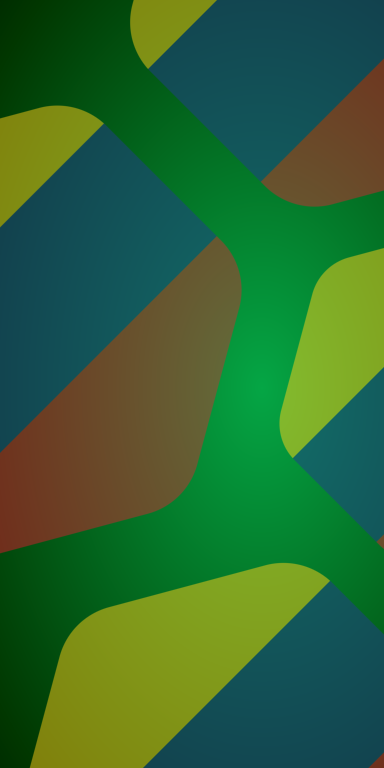
This background is drawn by a Shadertoy shader. Its source:

```glsl
// Striped, rounded hexagons on a green ground lit by one soft central glow.

const int TILE_COUNT = 4;
const float CORNER = 0.333;                  // corner radius / inradius
const vec2 STRIPE_EDGES = vec2(-0.403, 0.356);
const vec2 GLOW_CENTER = vec2(0.682, 0.99);

// Tiles: center x, center y, inradius, in canvas widths
const vec3 TILES[TILE_COUNT] = vec3[TILE_COUNT](
    vec3(0.040, 1.136, 0.547),
    vec3(0.928, 2.051, 0.547),
    vec3(1.165, 0.978, 0.406),
    vec3(0.629, -0.055, 0.547));

// Signed distance to a hexagon whose flat sides face up and down
float hexagon(vec2 p, float inradius) {
    const vec3 k = vec3(-0.866025, 0.5, 0.57735);
    p = abs(p);
    p -= 2.0 * min(dot(k.xy, p), 0.0) * k.xy;
    p -= vec2(clamp(p.x, -k.z * inradius, k.z * inradius), inradius);
    return length(p) * sign(p.y);
}

float roundedHexagon(vec2 p, float inradius, float corner) {
    return hexagon(p, inradius - corner) - corner;
}

// Axes along the stripes' normal (x) and along the stripes (y)
vec2 diagonalAxes(vec2 p) {
    return vec2(p.x - p.y, p.x + p.y) * 0.707107;
}

float smoothEdge(float d, float pixel) {
    return smoothstep(-0.75 * pixel, 0.75 * pixel, d);
}

// Three diagonal bands across a tile
vec3 stripes(float s, float pixel, vec3 first, vec3 middle, vec3 last) {
    vec3 color = mix(first, middle, smoothEdge(s - STRIPE_EDGES.x, pixel));
    return mix(color, last, smoothEdge(s - STRIPE_EDGES.y, pixel));
}

void mainImage(out vec4 fragColor, in vec2 fragCoord) {
    vec2 p = fragCoord / iResolution.x;
    float pixel = 1.0 / iResolution.x;

    // Elliptical falloff shifts every hue from lit to shaded
    float shade = length((p - GLOW_CENTER) * vec2(1.0, 0.65));
    vec3 green  = mix(vec3(0.02, 0.65, 0.27), vec3(0.00, 0.15, -0.04), shade);
    vec3 yellow = mix(vec3(0.51, 0.74, 0.185), vec3(0.50, 0.47, 0.025), shade);
    vec3 teal   = mix(vec3(0.07, 0.44, 0.415), vec3(0.07, 0.19, 0.265), shade);
    vec3 brown  = mix(vec3(0.38, 0.44, 0.235), vec3(0.46, 0.09, 0.065), shade);

    // Tiles over the ground
    vec3 color = green;
    for (int i = 0; i < TILE_COUNT; i++) {
        float inradius = TILES[i].z;
        vec2 q = diagonalAxes(p - TILES[i].xy);
        float d = roundedHexagon(q, inradius, CORNER * inradius);
        vec3 fill = stripes(q.x / inradius, pixel / inradius, yellow, teal, brown);
        color = mix(fill, color, smoothEdge(d, pixel));
    }

    fragColor = vec4(clamp(color, 0.0, 1.0), 1.0);
}
```
